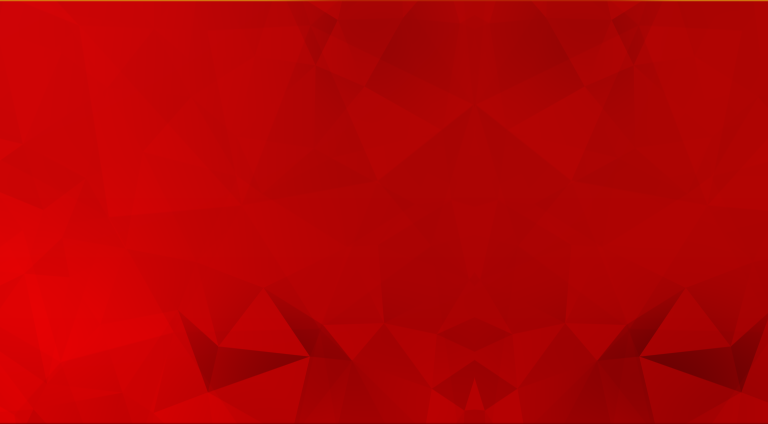
This background is drawn by a Shadertoy shader. Its source:

```glsl
float hash(vec2 p) {
    p = fract(p * vec2(0.1031, 0.1137) + 0.17);
    p += dot(p, p.yx + 33.33);
    return fract((p.x + p.y) * p.x * 7.31);
}

vec2 corner(vec2 id) {
    return id + 0.72 * (vec2(hash(id), hash(id + 57.3)) - 0.5);
}

// Distance to the line a-b, positive on its left side
float leftOf(vec2 p, vec2 a, vec2 b) {
    vec2 e = normalize(b - a);
    return e.x * (p.y - a.y) - e.y * (p.x - a.x);
}

// Jittered triangle mesh: one tone per facet, about -1 to 1
float facets(vec2 p, float blur) {
    vec2 cell = floor(p);
    float sum = 0.0, total = 1e-4;
    for (int y = -1; y <= 1; y++)
    for (int x = -1; x <= 1; x++) {
        vec2 id = cell + vec2(x, y);
        vec2 a = corner(id), b = corner(id + vec2(1, 0));
        vec2 c = corner(id + 1.0), d = corner(id + vec2(0, 1));

        // Split each quad along its shorter diagonal
        if (distance(b, d) < distance(a, c)) {
            vec2 first = a;
            a = b; b = c; c = d; d = first;
        }
        for (int k = 0; k < 2; k++) {
            vec2 q = k == 0 ? b : c, r = k == 0 ? c : d;
            float inside = min(leftOf(p, a, q), min(leftOf(p, q, r), leftOf(p, r, a)));
            float cover = smoothstep(-blur, blur, inside);
            float seed = hash(id + 19.7 + 41.3 * float(k));
            float angle = 6.283 * hash(id + 83.1 + 11.9 * float(k));
            vec2 slope = vec2(cos(angle), sin(angle));
            float tone = 2.0 * seed - 1.0 + 0.4 * dot(p - (a + q + r) / 3.0, slope);
            sum += cover * tone;
            total += cover;
        }
    }
    return sum / total;
}

float glow(vec2 p, vec2 center, vec2 size) {
    vec2 d = (p - center) / size;
    return exp(-dot(d, d));
}

void mainImage(out vec4 fragColor, in vec2 fragCoord) {
    vec2 uv = fragCoord / iResolution.xy;
    float aspect = iResolution.x / iResolution.y;
    float px = 1.0 / iResolution.y;

    // The mesh mirrors about an off-centre vertical axis
    vec2 p = vec2(abs(uv.x - 0.618) * aspect, uv.y);
    float low = smoothstep(0.36, 0.18, uv.y);
    float crown = glow(p, vec2(0.22, 0.93), vec2(0.18, 0.18));
    float side = glow(uv, vec2(0.0, 0.5), vec2(0.14, 0.2));
    float ring = glow(p, vec2(0.48, 0.12), vec2(0.25, 0.16));

    // Large faint facets under smaller, sharper ones
    vec2 coarseAt = mat2(0.9, 0.35, -0.4, 0.85) * p * vec2(3.9, 2.9) + 7.0;
    vec2 fineAt = mat2(0.95, -0.3, 0.25, 0.95) * p * vec2(7.0, 6.0) + 41.0;
    float coarse = facets(coarseAt, 3.0 * px);
    float fine = facets(fineAt, 5.0 * px);

    // Broad light, brightest at the lower left
    float red = mix(0.81, 0.68, smoothstep(0.0, 0.54, uv.x));
    red += 0.06 * glow(uv, vec2(0.06, 0.27), vec2(0.2, 0.22));
    red += 0.03 * glow(uv, vec2(0.56, 0.04), vec2(0.15, 0.14));
    red -= 0.06 * glow(uv, vec2(0.92, 0.05), vec2(0.17, 0.24));

    // Facet tones, with darker clusters below and near the crown
    red += (0.018 + 0.016 * low) * coarse;
    red += (0.01 + 0.035 * low + 0.02 * side) * fine;
    red -= (0.09 * ring + 0.06 * crown) * max(0.0, 0.6 - fine);

    vec3 color = vec3(red, 0.004 + 0.012 * smoothstep(0.1, 0.7, uv.y), 0.008 + 0.015 * uv.y * (1.0 - uv.x));

    // Gold hairline above, fading to red midway, and a dark hairline below
    float fade = smoothstep(0.28, 0.16, abs(uv.x - 0.618));
    vec3 gold = mix(vec3(0.85, 0.56, 0.07), vec3(0.72, 0.16, 0.02), fade);
    color = mix(color, gold, 0.8 * smoothstep(0.0045, 0.0015, 1.0 - uv.y));
    color = mix(color, vec3(0.42, 0.0, 0.0), 0.5 * smoothstep(0.0045, 0.001, uv.y));
    fragColor = vec4(clamp(color, 0.0, 1.0), 1.0);
}
```
